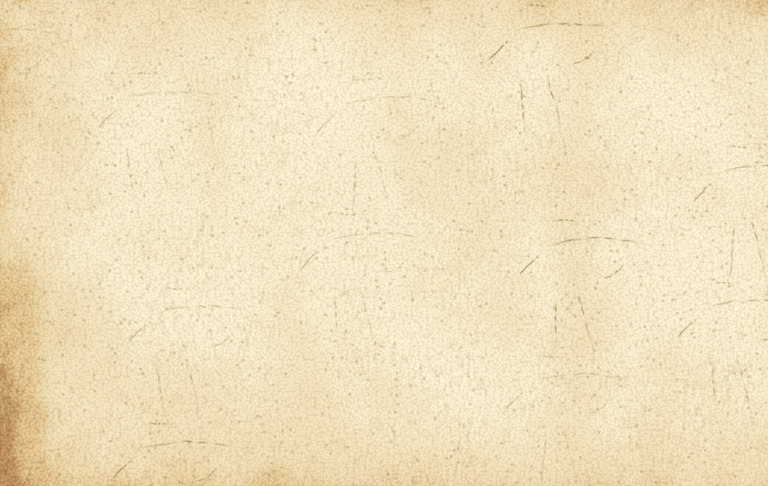
Write a Shadertoy shader that draws this texture.

```glsl
// Aged cream parchment with browned edges, fine grain and broken scratches.
#define GRAIN_SCALE 165.0
#define GRAIN_DEPTH 0.15
#define STREAK_DEPTH 0.09
#define FLECK_SCALE 62.0
#define FLECK_SHARE 0.13
#define STAIN_BASE 0.11
#define BLOTCH_DEPTH 0.13
#define EDGE_STAIN 0.62
#define SCRATCH_WIDTH 0.0014
#define SCRATCH_DEPTH 0.62
#define SCRATCH_GROUPS 11

const vec3 CREAM = vec3(0.972, 0.930, 0.812);
const vec3 WHEAT = vec3(0.935, 0.862, 0.700);
const vec3 TAN   = vec3(0.880, 0.755, 0.550);
const vec3 BROWN = vec3(0.740, 0.570, 0.380);
const vec3 OLIVE = vec3(0.540, 0.460, 0.240);

vec2 hash2(vec2 p) {
    vec3 q = fract(vec3(p.xyx) * vec3(0.1031, 0.1030, 0.0973));
    q += dot(q, q.yzx + 33.33);
    return fract((q.xx + q.yz) * q.zy);
}

// Cellular noise: distance to the nearest point, and that point's random value
vec2 cells(vec2 p) {
    vec2 base = floor(p), nearest = vec2(9.0, 0.0);
    for (int y = -1; y <= 1; y++)
    for (int x = -1; x <= 1; x++) {
        vec2 cell = base + vec2(x, y);
        vec2 h = hash2(cell + 71.0);
        float d = length(cell + h - p);
        if (d < nearest.x) nearest = vec2(d, fract(h.x * 17.3 + h.y * 5.7));
    }
    return nearest;
}

// Layered, rotated and warped sines, roughly -1 to 1
float sines(vec2 p) {
    float sum = 0.0, amp = 0.6;
    for (int i = 0; i < 5; i++) {
        p = mat2(0.8, 0.6, -0.6, 0.8) * p;
        sum += amp * sin(p.x + 1.6 * sin(p.y * 0.8)) * cos(p.y + sin(p.x * 0.7));
        p = p * 1.9 + 3.1;
        amp *= 0.65;
    }
    return sum;
}

// Worn, slightly bowed line from a to b
float stroke(vec2 p, vec2 a, vec2 b, float bow) {
    vec2 dir = normalize(b - a), q = p - a;
    float t = dot(q, dir) / length(b - a);
    float off = dot(q, vec2(-dir.y, dir.x)) - 4.0 * bow * t * (1.0 - t);
    float ends = smoothstep(0.0, 0.2, t) * (1.0 - smoothstep(0.75, 1.0, t));
    float worn = 0.55 + 0.45 * sin(t * 19.0 + 4.0 * sin(t * 7.0 + a.x * 40.0));
    return ends * worn * (1.0 - smoothstep(0.0, SCRATCH_WIDTH + 1.0 / iResolution.y, abs(off)));
}

// Scattered groups: an arc, short ticks and steep slashes
float scratches(vec2 p, float aspect) {
    float mark = 0.0;
    p += 0.0025 * vec2(sines(p * 45.0), sines(p * 38.0 + 9.0));
    for (int i = 0; i < SCRATCH_GROUPS; i++) {
        vec2 spot = fract(vec2(0.7549, 0.5698) * float(i) + vec2(0.22, 0.80));
        vec2 h = hash2(vec2(i, 5));
        vec2 q = p - spot * vec2(aspect, 1.0);
        float s = stroke(q, vec2(-0.11, -0.01), vec2(0.11, 0.0), 0.016);
        s = max(s, stroke(q, vec2(-0.15, -0.07), vec2(-0.10, -0.02), 0.003));
        s = max(s, stroke(q, vec2(-0.08, 0.05), vec2(-0.01, 0.047), 0.0));
        s = max(s, stroke(q, vec2(0.02, -0.07), vec2(0.07, -0.04), -0.008));
        s = max(s, stroke(q, vec2(-0.03, -0.09), vec2(0.01, -0.26), 0.004));
        s = max(s, stroke(q, vec2(-0.06 - 0.03 * h.y, -0.1), vec2(-0.07, -0.23), 0.0));
        mark = max(mark, s * mix(0.4, 1.0, h.x));
    }
    return mark;
}

// Browning toward the borders, strongest at the lower left
float edgeStain(vec2 p, float aspect) {
    float low = 1.0 - smoothstep(0.1, 0.6, p.y);
    float high = smoothstep(0.72, 1.0, p.y);
    float left = exp(-p.x / 0.12) * (0.45 + 0.75 * low + 0.35 * high);
    float top = 0.42 * exp((p.y - 1.0) / 0.07);
    float bottom = 0.45 * exp(-p.y / 0.07);
    float right = 0.12 * exp((p.x - aspect) / 0.05);
    return left + top + bottom + right;
}

vec3 paper(float stain) {
    vec3 col = mix(CREAM, WHEAT, smoothstep(0.0, 0.35, stain));
    col = mix(col, TAN, smoothstep(0.3, 0.68, stain));
    return mix(col, BROWN, smoothstep(0.6, 1.05, stain));
}

void mainImage(out vec4 fragColor, in vec2 fragCoord) {
    vec2 p = fragCoord / iResolution.y;
    float aspect = iResolution.x / iResolution.y;

    // Broad stains and a faint vertical fold
    float blotch = sines(p * 6.0 + 2.0);
    float fold = (p.x - 0.75 * aspect) / 0.05;
    float stain = STAIN_BASE + BLOTCH_DEPTH * blotch + 0.07 * exp(-fold * fold);
    stain += EDGE_STAIN * edgeStain(p, aspect) * (1.0 + 0.6 * sines(p * 11.0));
    vec3 col = paper(stain);

    // Fine grain and upright fibre streaks
    float grain = GRAIN_DEPTH * (cells(p * GRAIN_SCALE).x - 0.37);
    float patch_ = 0.6 + 0.5 * sines(p * vec2(14.0, 7.0));
    grain += STREAK_DEPTH * patch_ * (cells(p * vec2(110.0, 38.0)).x - 0.40);
    grain *= 1.0 + 1.2 * smoothstep(0.3, 0.9, stain);
    col *= 1.0 - grain * vec3(0.7, 0.88, 1.15);

    // Sparse dark flecks and scratches
    vec2 fleck = cells(p * FLECK_SCALE);
    float dots = step(1.0 - FLECK_SHARE, fleck.y) * (1.0 - smoothstep(0.05, 0.3, fleck.x));
    col = mix(col, OLIVE, 0.28 * dots);
    col = mix(col, OLIVE, SCRATCH_DEPTH * scratches(p, aspect));
    fragColor = vec4(clamp(col, 0.0, 1.0), 1.0);
}
```
